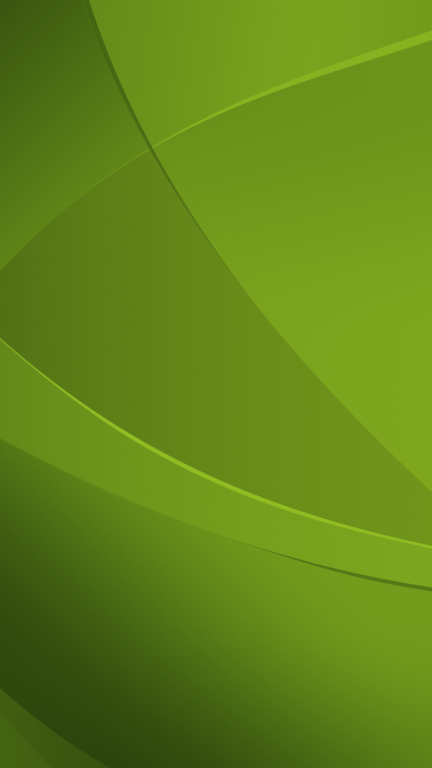
Reproduce this background procedurally as a WebGL 2 fragment shader.

```glsl
#version 300 es
precision highp float;
// Abstract green background: sweeping curved sheets with thin lit and shaded rims.

#define RED_BASE 0.60      // red share of the darkest tone
#define RED_GAIN 0.22      // extra red as the tone brightens
#define BLUE_SHARE 0.18    // blue share of every tone
#define OLIVE_SHIFT 0.035  // warmer hue of the overlapped sheet
#define RIM_TONE 0.72      // green level of lit rims
#define GRAIN 0.004        // dither against banding

uniform vec2 u_resolution;
out vec4 fragColor;

// Antialiased coverage of the region where f > 0
float cover(float f) {
    return clamp(0.5 + f / max(fwidth(f), 1e-6), 0.0, 1.0);
}

// Coverage of a strip 0 < f < width, fading out as width reaches zero
float strip(float f, float width) {
    return max(cover(f) - cover(f - width), 0.0);
}

// Cubic curve k.x + k.y*t + k.z*t^2 + k.w*t^3
float cubic(vec4 k, float t) {
    return k.x + t * (k.y + t * (k.z + t * k.w));
}

float hash(vec2 p) {
    vec3 q = fract(vec3(p.xyx) * 0.1031);
    q += dot(q, q.yzx + 33.33);
    return fract((q.x + q.y) * q.z);
}

// Olive-to-lime ramp indexed by its green level
vec3 greenRamp(float tone, float olive) {
    float red = RED_BASE + RED_GAIN * tone + OLIVE_SHIFT * olive;
    return tone * vec3(red, 1.0, BLUE_SHARE);
}

void main() {
    vec2 uv = gl_FragCoord.xy / u_resolution;
    float x = uv.x;
    float y = uv.y;
    float down = 1.0 - y;

    // Signed offsets from the boundary curves
    float arch = y - cubic(vec4(0.647, 0.604, -0.494, 0.191), x);
    float blade = x - cubic(vec4(0.19, 0.604, 1.03, 0.0), down);
    float sweep = cubic(vec4(0.560, -0.501, 0.309, -0.079), x) - y;
    float lower = cubic(vec4(0.430, -0.304, 0.109, 0.0), x) - y;
    float corner = cubic(vec4(0.104, -0.5, 0.36, 0.0), x) - y;
    float cornerTip = 0.072 - 0.6 * x - y;

    float above = cover(arch);
    float right = cover(blade);
    float belowSweep = cover(sweep);

    // Gradient of each sheet
    float topLeft = 0.33 + 0.3 * x + 0.53 * down;
    float topRight = 0.54 + 0.10 * smoothstep(0.1, 0.8, x + 0.3 * down)
                   - 0.03 * smoothstep(0.7, 1.0, x);
    float midLeft = 0.44 + 0.24 * x - 0.10 * x * x;
    float midRight = 0.54 + 0.04 * x + 0.075 * smoothstep(0.1, 0.45, down);
    float band = 0.54 + 0.18 * x - 0.07 * x * x;
    float diagonal = x + y * 16.0 / 9.0;
    float base = 0.28 + 0.33 * smoothstep(0.2, 1.25, diagonal)
               - 0.06 * x * (1.0 - smoothstep(0.0, 0.2, y));

    // Crossing upper sheets
    float tone = mix(mix(midLeft, midRight, right), mix(topLeft, topRight, right), above);
    float olive = (1.0 - above) * (1.0 - 0.7 * right) * (1.0 - belowSweep);

    // Lit rim on the arch, widening to the right
    float archWidth = 0.0015 + 0.0115 * smoothstep(0.25, 1.1, x);
    float archFade = mix(0.35 * smoothstep(0.1, 0.3, x), 1.0, smoothstep(0.3, 0.45, x));
    tone = mix(tone, RIM_TONE - 0.02, strip(arch, archWidth) * archFade);

    // Shaded rim on the blade, tapering downward
    float bladeWidth = 0.016 * max(1.0 - down / 0.4, 0.0);
    tone = mix(tone, 0.37 + 0.2 * down, 0.9 * strip(blade, bladeWidth));

    // Lower sheets
    tone = mix(tone, band, belowSweep);
    float sweepWidth = 0.0015 + 0.0045 * smoothstep(0.0, 0.35, x) * (1.0 - 0.6 * smoothstep(0.5, 1.0, x));
    tone = mix(tone, RIM_TONE + 0.02, strip(sweep, sweepWidth));
    tone = mix(tone, base, cover(lower));
    tone = mix(tone, band + 0.02, 0.4 * strip(lower, 0.0015) * (1.0 - smoothstep(0.2, 0.45, x)));
    tone = mix(tone, 0.47, strip(lower, 0.005 * smoothstep(0.5, 0.9, x)));

    // Bottom corner folds
    tone = mix(tone, 0.37 - 0.2 * x, cover(corner));
    tone = mix(tone, 0.395 - 0.2 * x, cover(cornerTip));

    vec3 color = greenRamp(tone, olive);
    color += GRAIN * (hash(gl_FragCoord.xy) - 0.5);
    fragColor = vec4(color, 1.0);
}
```
